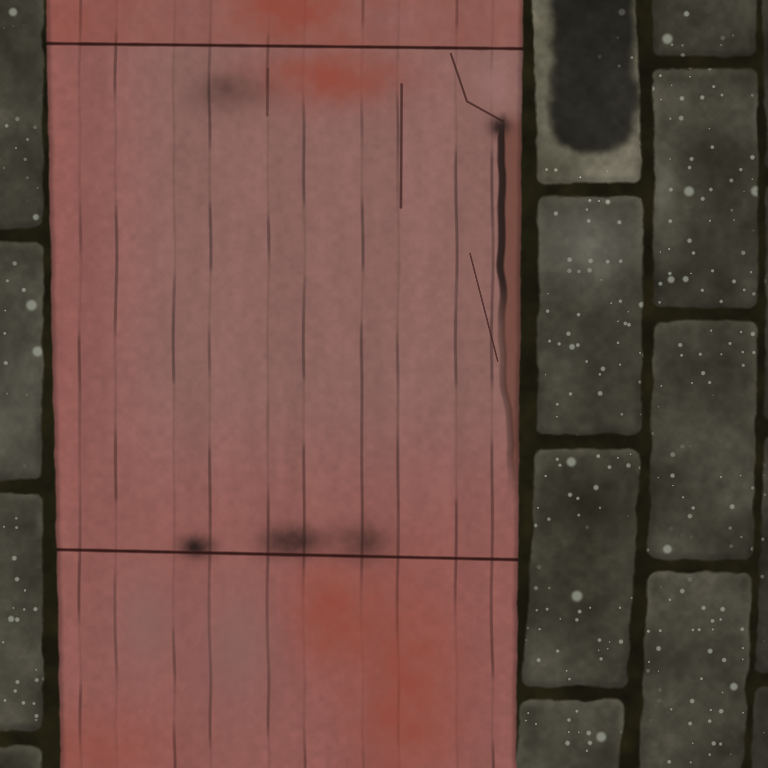
Give the GLSL for this texture, as a Shadertoy shader.

```glsl
// Ribbed red paving slabs between columns of weathered grey stone pavers.

float hash(vec2 p) {
    vec3 q = fract(p.xyx * 0.1031);
    q += dot(q, q.yzx + 33.33);
    return fract((q.x + q.y) * q.z);
}

float noise(vec2 p) {
    vec2 i = floor(p), f = fract(p);
    f = f * f * (3.0 - 2.0 * f);
    return mix(mix(hash(i), hash(i + vec2(1, 0)), f.x),
               mix(hash(i + vec2(0, 1)), hash(i + 1.0), f.x), f.y);
}

float fbm(vec2 p) {
    float sum = 0.0, amp = 0.5;
    for (int i = 0; i < 4; i++) {
        sum += amp * noise(p);
        p = p * 2.03 + 17.1;
        amp *= 0.5;
    }
    return sum;
}

// Soft elliptical stain.
float stain(vec2 p, float x, float y, float rx, float ry) {
    vec2 q = (p - vec2(x, y)) / vec2(rx, ry);
    return exp(-dot(q, q));
}

float stroke(vec2 p, vec2 a, vec2 b, float width) {
    vec2 pa = p - a, ba = b - a;
    float d = length(pa - ba * clamp(dot(pa, ba) / dot(ba, ba), 0.0, 1.0));
    return 1.0 - smoothstep(width * 0.3, width * 1.4, d);
}

float roundBox(vec2 p, vec2 halfSize, float radius) {
    vec2 q = abs(p) - halfSize + radius;
    return length(max(q, 0.0)) + min(max(q.x, q.y), 0.0) - radius;
}

// Pale grit: at most one jittered dot per cell.
float grit(vec2 p, float cells, float density) {
    vec2 id = floor(p * cells), f = fract(p * cells) - 0.5;
    vec2 jitter = vec2(hash(id + 3.1), hash(id + 8.7)) - 0.5;
    float r = mix(0.08, 0.26, hash(id + 5.5));
    return step(1.0 - density, hash(id)) * (1.0 - smoothstep(r * 0.5, r * 1.3, length(f - jitter * 0.45)));
}

vec3 stone(vec2 p) {
    vec3 c = mix(vec3(0.16, 0.155, 0.12), vec3(0.36, 0.345, 0.3), fbm(p * 14.0));
    c *= 0.86 + 0.28 * fbm(p * 95.0);
    c += 0.11 * stain(p, 0.765, 0.69, 0.07, 0.06);
    c += 0.05 * stain(p, 0.02, 0.49, 0.05, 0.14);
    c += 0.08 * stain(p, 0.865, 0.755, 0.014, 0.03);
    c -= 0.04 * stain(p, 0.76, 0.3, 0.07, 0.13);
    float cluster = smoothstep(0.3, 0.65, noise(p * 11.0));
    float dots = max(cluster * grit(p, 75.0, 0.2), grit(p, 34.0, 0.07));
    return mix(c, vec3(0.59, 0.6, 0.55), 0.75 * dots);
}

// One vertical run of pavers; jointY is the center of any one joint.
vec3 paverColumn(vec3 under, vec2 p, float centerX, float jointY, vec3 surface) {
    float pitch = 0.328, v = fract((p.y - jointY) / pitch) - 0.5;
    float d = roundBox(vec2(p.x - centerX, v * pitch), vec2(0.0675, pitch * 0.5 - 0.009), 0.011);
    d += (fbm(p * 38.0) - 0.5) * 0.009;
    surface *= 1.0 + 0.3 * v * smoothstep(-0.013, -0.002, d);
    return mix(under, surface, 1.0 - smoothstep(-0.0025, 0.0025, d));
}

// Ribs come in pairs of a wide and a narrow strip.
vec3 ribbedRed(vec2 p) {
    float middle = smoothstep(0.27, 0.52, p.y) * smoothstep(0.07, 0.24, p.x);
    vec3 c = mix(vec3(0.565, 0.355, 0.33), vec3(0.55, 0.395, 0.37), middle);
    float pitch = 0.1225, x = mod(p.x - 0.228 + 0.003 * noise(p.yy * 9.0), pitch);
    c *= 0.98 + 0.03 * smoothstep(0.044, 0.05, x) + 0.09 * (fbm(p * vec2(55, 9)) - 0.5);
    c *= 0.94 + 0.12 * fbm(p * 110.0);
    float rib = min(min(x, pitch - x), abs(x - 0.047));
    float wear = smoothstep(0.38, 0.72, noise(vec2(floor(p.x * 16.0) * 7.0, p.y * 13.0)));
    return c * (1.0 - (0.07 + 0.22 * wear) * (1.0 - smoothstep(0.0006, 0.0032, rib)));
}

vec3 redSlabs(vec2 p, float topJoint, float lowJoint) {
    vec3 c = ribbedRed(p);
    float rough = 0.5 + fbm(p * 45.0);

    // Orange rust and pale worn patches.
    float rust = stain(p, 0.53, 0.1, 0.065, 0.13) + stain(p, 0.43, 0.2, 0.05, 0.06)
        + stain(p, 0.43, 0.9, 0.09, 0.035) + 0.5 * stain(p, 0.12, 0.02, 0.09, 0.05)
        + step(topJoint, p.y) * (0.35 + stain(p, 0.38, 0.99, 0.06, 0.03));
    c = mix(c, vec3(0.57, 0.285, 0.235), min(rust * rough * 0.85, 0.9));
    float pale = stain(p, 0.19, 0.19, 0.04, 0.07) + stain(p, 0.31, 0.16, 0.05, 0.09);
    c = mix(c, vec3(0.52, 0.385, 0.365), 0.65 * pale);
    c = mix(c, vec3(0.59, 0.43, 0.415), 0.8 * stain(p, 0.642, 0.89, 0.025, 0.034));

    // Split right edge and hairline cracks.
    float splitX = 0.65 + 0.006 * noise(p.yy * 26.0) + 0.012 * smoothstep(0.58, 0.38, p.y);
    float split = smoothstep(0.34, 0.42, p.y) * smoothstep(0.86, 0.83, p.y);
    c = mix(c, vec3(0.41, 0.25, 0.205), 0.65 * split * smoothstep(-0.003, 0.004, p.x - splitX));
    vec2 chip = vec2(0.608, 0.868);
    float cracks = max(stroke(p, vec2(0.587, 0.93), chip, 0.0016), stroke(p, chip, vec2(0.655, 0.842), 0.0016));
    cracks = max(cracks, stroke(p, vec2(0.612, 0.67), vec2(0.648, 0.53), 0.0012));
    cracks = max(cracks, stroke(p, vec2(0.523, 0.89), vec2(0.522, 0.73), 0.002));
    cracks = max(cracks, 0.6 * stroke(p, vec2(0.349, 0.91), vec2(0.348, 0.85), 0.002));
    c = mix(c, vec3(0.24, 0.14, 0.13), 0.75 * cracks);

    // Black dirt in the split and along the joints.
    split *= 1.0 - smoothstep(0.002, 0.007, abs(p.x - splitX));
    split *= 0.35 + 0.65 * smoothstep(0.56, 0.66, p.y);
    float dirt = stain(p, 0.257, 0.289, 0.021, 0.013) + stain(p, 0.38, 0.294, 0.035, 0.018)
        + 0.6 * stain(p, 0.47, 0.293, 0.035, 0.022) + 0.4 * stain(p, 0.3, 0.88, 0.045, 0.025)
        + stain(p, 0.651, 0.835, 0.012, 0.012);
    c = mix(c, vec3(0.15, 0.11, 0.1), min(max(split, dirt * rough * 0.85), 0.9));
    float joint = min(abs(p.y - topJoint), abs(p.y - lowJoint)) + 0.001 * rough;
    return mix(c, vec3(0.17, 0.08, 0.07), 0.9 * (1.0 - smoothstep(0.0012, 0.0045, joint)));
}

void mainImage(out vec4 fragColor, in vec2 fragCoord) {
    vec2 p = fragCoord / iResolution.xy;
    vec3 soil = mix(vec3(0.065, 0.062, 0.04), vec3(0.17, 0.155, 0.085), fbm(p * 32.0));
    vec3 surface = stone(p);
    float midX = 0.769 - 0.075 * pow(abs(p.y - 0.64), 2.0);
    float rightX = 0.919 - 0.04 * pow(abs(p.y - 0.7), 2.0);

    // The uppermost middle paver has a dark hollow inside a pale border.
    float hollow = roundBox(p - vec2(0.772, 0.925), vec2(0.055, 0.125), 0.04) + 0.025 * (fbm(p * 24.0) - 0.5);
    vec3 bordered = surface * mix(0.58, 1.5, smoothstep(-0.01, 0.008, hollow));
    vec3 col = paverColumn(soil, p, -0.012, 0.366, surface);
    col = paverColumn(col, p, midX, 0.425, mix(surface, bordered, step(0.755, p.y)));
    col = paverColumn(col, p, rightX, 0.591, surface);
    col = paverColumn(col, p, rightX + 0.146, 0.115, surface * 0.8);

    // The red strip narrows slightly towards the bottom.
    float edge = max(mix(0.079, 0.06, p.y) - p.x, p.x - mix(0.672, 0.681, p.y));
    edge += 0.004 * (fbm(p * 42.0) - 0.5);
    vec3 red = redSlabs(p, 0.944 - 0.011 * p.x, 0.286 - 0.022 * p.x);
    red *= 1.0 - 0.25 * smoothstep(-0.009, 0.0, edge);
    fragColor = vec4(mix(col, red, 1.0 - smoothstep(-0.0015, 0.002, edge)), 1.0);
}
```
